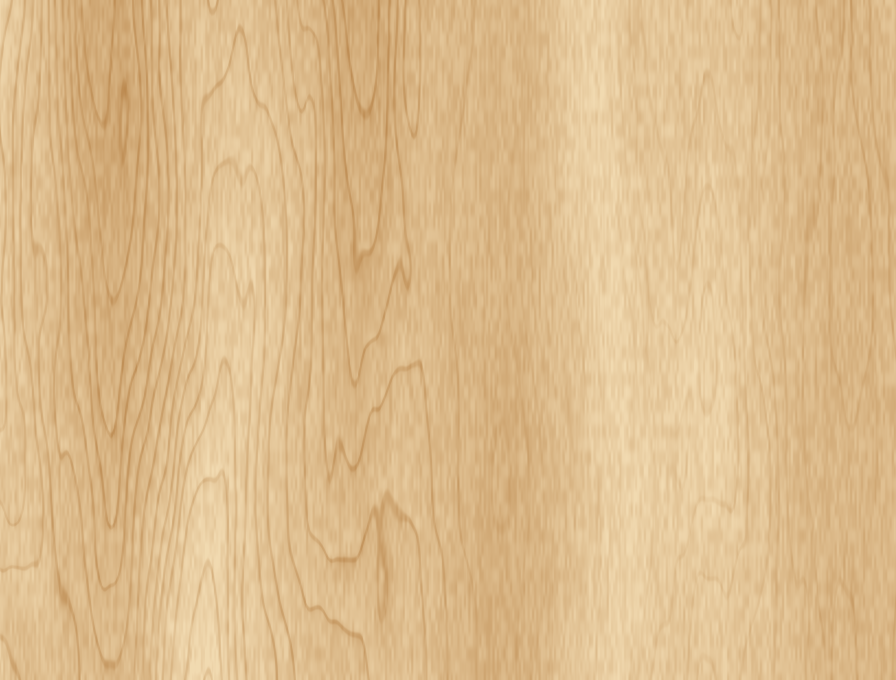
Reproduce this texture procedurally as a Shadertoy shader.

```glsl
// Pale honey-coloured wood veneer with cathedral grain.
// A smooth relief of tall bands gives the broad tone; its jittered contours
// become growth rings, and stretched noise adds fibres and pores.

const vec3 DARK_WOOD  = vec3(0.79, 0.62, 0.41);
const vec3 LIGHT_WOOD = vec3(0.92, 0.815, 0.645);

float hash(vec2 cell) {
    vec3 q = fract(vec3(cell.xyx) * 0.1031);
    q += dot(q, q.yzx + 33.33);
    return fract((q.x + q.y) * q.z);
}

// Value noise, centred on zero.
float noise(vec2 p) {
    vec2 cell = floor(p), f = p - cell;
    f = f * f * f * (f * (f * 6.0 - 15.0) + 10.0);
    float low  = mix(hash(cell), hash(cell + vec2(1, 0)), f.x);
    float high = mix(hash(cell + vec2(0, 1)), hash(cell + vec2(1, 1)), f.x);
    return mix(low, high, f.y) - 0.5;
}

// Soft bump around a centre line.
float band(float x, float centre, float width) {
    float d = (x - centre) / width;
    return exp(-d * d);
}

// Broad light and dark figure of the board, 0 = dark, 1 = light.
float relief(vec2 p) {
    float x = p.x + 0.06 * noise(p * vec2(3.0, 1.6)) + 0.022 * noise(p * vec2(13.0, 3.0) + 7.0);
    float y = p.y;
    float tone = 0.56;
    // Arches and tongues of the left half
    tone += band(x, 0.00, 0.06) * 0.45 * y;
    tone -= band(x, 0.17, 0.07) * (0.18 + 0.45 * y);
    tone += band(x, 0.32, 0.08) * 0.58 * (1.05 - y);
    tone -= band(x, 0.54, 0.08) * (0.08 + 0.48 * y);
    // Quiet stripes and a faint oval on the right
    tone -= band(x, 0.75, 0.085) * (0.42 - 0.15 * y);
    tone += band(x, 0.90 + 0.02 * sin(5.0 * y), 0.06) * 0.48;
    tone += band(x, 1.05, 0.075) * (0.10 + 0.32 * band(y, 0.42, 0.30));
    tone -= band(x, 1.25, 0.09) * 0.30;
    return tone;
}

// Ring count: integer crossings are the dark late-wood lines.
float ringField(vec2 p, float tone) {
    float rings = tone * 11.0;
    rings += 1.3 * noise(p * vec2(11.0, 2.2) + 19.0);
    rings += 1.5 * noise(p * vec2(25.0, 3.2) + 41.0);
    rings += 0.6 * noise(p * vec2(48.0, 7.0) + 63.0);
    return rings;
}

// Groups the tone into ragged plateaus with fairly crisp borders.
float plateaus(vec2 p, float tone) {
    float level = tone * 6.0 + 0.5 * noise(p * vec2(40.0, 4.0) + 71.0);
    level += 0.3 * noise(p * vec2(110.0, 9.0) + 3.0);
    float step0 = floor(level);
    return (step0 + smoothstep(0.38, 0.62, level - step0)) / 6.0;
}

// Long streaks and short fibres running along the board.
float fibres(vec2 p) {
    float streaks = 0.09 * noise(p * vec2(60.0, 2.5) + 5.0);
    float coarse  = 0.13 * noise(p * vec2(150.0, 22.0) + 11.0);
    float fine    = 0.40 * noise(p * vec2(310.0, 52.0) + 23.0);
    return streaks + coarse + fine;
}

// Thin, scattered dark pores.
float pores(vec2 p) {
    return smoothstep(0.28, 0.42, noise(p * vec2(170.0, 7.0) + 87.0));
}

// Line strength: bold on the left, faint and patchy on the right.
float lineStrength(vec2 p) {
    float bold = mix(0.55, 1.0, 1.0 - smoothstep(0.60, 0.72, p.x));
    bold *= 1.0 - 0.6 * band(p.x, 0.82, 0.12);
    return bold * (0.9 + 0.7 * noise(p * vec2(9.0, 3.0) + 31.0));
}

void mainImage(out vec4 fragColor, in vec2 fragCoord) {
    vec2 p = fragCoord / iResolution.y;
    float pixel = 1.0 / iResolution.y;

    // Distance to the nearest ring line, in canvas heights
    float tone = relief(p);
    float rings = ringField(p, tone);
    float slope = length(vec2(dFdx(rings), dFdy(rings))) * iResolution.y;
    float phase = fract(rings);
    float dist = min(phase, 1.0 - phase) / max(slope, 20.0);

    // Crisp core with a softer halo
    float core = 1.0 - smoothstep(0.0005, 0.0018 + pixel * 0.6, dist);
    float halo = 1.0 - smoothstep(0.0, 0.006, dist);
    float strength = lineStrength(p);

    // Each ring ramps gently from early wood to late wood
    float ramp = (phase - 0.5) * smoothstep(0.0, 0.003, dist);
    float broad = 0.61 + 0.74 * (mix(tone, plateaus(p, tone), 0.55) - 0.54);
    float shade = broad + 0.14 * ramp * strength + fibres(p);
    shade -= strength * (0.34 * core + 0.12 * halo);
    shade -= 0.11 * pores(p);

    fragColor = vec4(mix(DARK_WOOD, LIGHT_WOOD, clamp(shade + 0.06, -0.5, 1.2)), 1.0);
}
```
